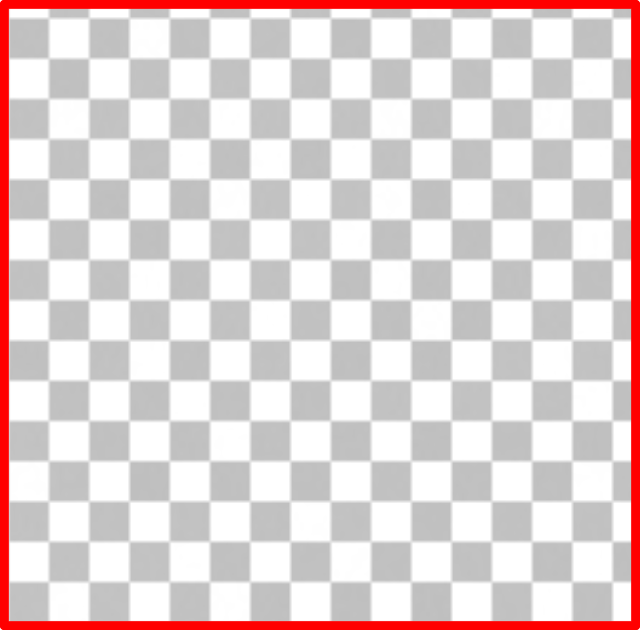
Write a Shadertoy shader that draws this pattern.

```glsl
// Soft-edged grey and white checkerboard inside a red frame with slightly rounded outer corners.
#define CELL 0.0639                  // side of one square, in canvas heights
#define ANCHOR vec2(0.5251, 0.5234)  // a crossing of the grid lines
#define EDGE_SOFT 0.0031             // half width of the blend between squares
#define FRAME_WIDTH 0.0141
#define FRAME_SOFT 0.0012
#define CORNER_RADIUS 0.006
#define TINT_WEAR 0.010              // faint tone change from square to square
#define GRAIN_WEAR 0.008             // faint blotches inside the squares
#define WHITE vec3(1.0)
#define GREY vec3(0.757)
#define RED vec3(1.0, 0.0, 0.0)

float hash(vec2 p) {
    return fract(sin(dot(p, vec2(12.9898, 78.233))) * 43758.5453);
}

float valueNoise(vec2 p) {
    vec2 i = floor(p), f = fract(p);
    f = f * f * (3.0 - 2.0 * f);
    float low = mix(hash(i), hash(i + vec2(1.0, 0.0)), f.x);
    float high = mix(hash(i + vec2(0.0, 1.0)), hash(i + vec2(1.0)), f.x);
    return mix(low, high, f.y);
}

// Signed distance to a box centred on the origin, with rounded corners.
float roundedBox(vec2 p, vec2 halfSize, float radius) {
    vec2 q = abs(p) - halfSize + radius;
    return length(max(q, 0.0)) + min(max(q.x, q.y), 0.0) - radius;
}

// 1 on grey squares, 0 on white ones, with a linear ramp across each edge.
float checker(vec2 grid, float soft) {
    vec2 wave = abs(mod(grid - 0.5, 2.0) - 1.0) - 0.5;
    vec2 side = clamp(wave * CELL / soft, -1.0, 1.0);
    return 0.5 + 0.5 * side.x * side.y;
}

void mainImage(out vec4 fragColor, in vec2 fragCoord) {
    vec2 uv = fragCoord / iResolution.y;
    vec2 halfSize = 0.5 * iResolution.xy / iResolution.y;
    float pixel = 1.0 / iResolution.y;

    // Checkerboard
    vec2 grid = (uv - ANCHOR) / CELL;
    float grey = checker(grid, max(EDGE_SOFT, 0.5 * pixel));
    vec3 color = mix(WHITE, GREY, grey);

    // Slight unevenness, weaker on the white squares
    float tint = TINT_WEAR * (hash(floor(grid)) - 0.5);
    float grain = GRAIN_WEAR * (valueNoise(grid * vec2(7.0, 5.0)) - 0.5);
    color += (tint + grain) * mix(0.4, 1.0, grey);

    // Frame
    vec2 centered = uv - halfSize;
    float inner = roundedBox(centered, halfSize - FRAME_WIDTH, 0.0);
    float outer = roundedBox(centered, halfSize, CORNER_RADIUS);
    float soft = max(FRAME_SOFT, 0.5 * pixel);
    color = mix(color, RED, smoothstep(-soft, soft, inner));
    color = mix(color, WHITE, smoothstep(-0.5 * pixel, 0.5 * pixel, outer));

    fragColor = vec4(clamp(color, 0.0, 1.0), 1.0);
}
```
